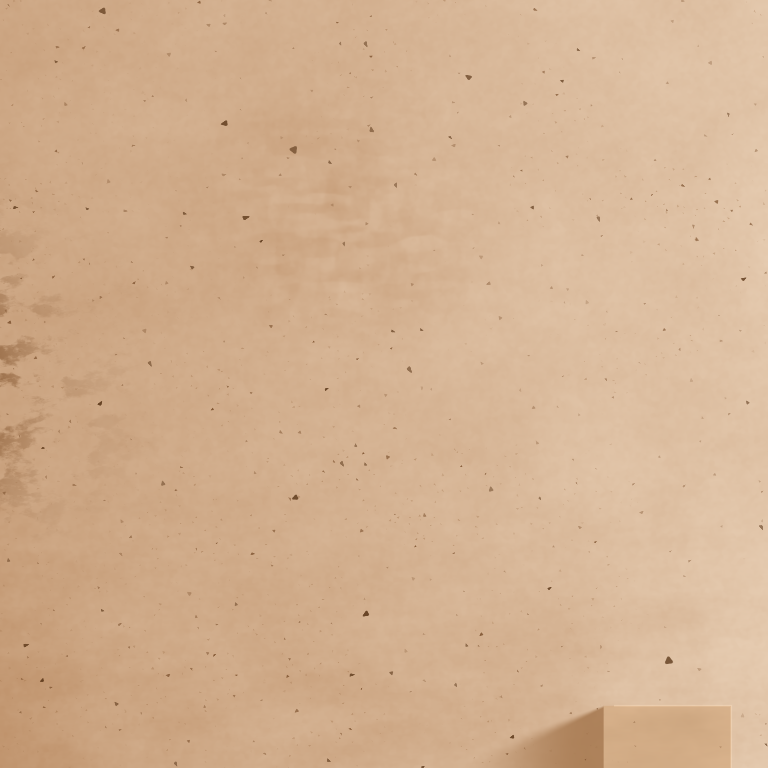
This texture is drawn by a WebGL 1 fragment shader. Its source:

```glsl
precision highp float;
uniform vec2 u_resolution;

vec3 hash3(vec2 cell) {
  vec3 q = vec3(dot(cell, vec2(127.1, 311.7)), dot(cell, vec2(269.5, 183.3)), dot(cell, vec2(419.2, 371.9)));
  return fract(sin(q) * 43758.54);
}

// Cellular noise: scattered random tones blended by distance, centred on zero
float blotches(vec2 p) {
  vec2 cell = floor(p);
  float tone = 0.0, total = 0.0;
  for (int j = -1; j <= 1; j++) {
    for (int i = -1; i <= 1; i++) {
      vec2 id = cell + vec2(float(i), float(j));
      vec3 rnd = hash3(id);
      vec2 d = id + rnd.xy - p;
      float weight = exp(-6.0 * dot(d, d));
      tone += weight * rnd.z;
      total += weight;
    }
  }
  return tone / total - 0.5;
}

float layeredBlotches(vec2 p) {
  float sum = 0.0, gain = 0.5;
  for (int k = 0; k < 5; k++) {
    sum += gain * blotches(p);
    p = mat2(1.98, 0.25, -0.25, 1.98) * p + 17.3;
    gain *= 0.62;
  }
  return sum;
}

// Small irregular holes, one per chosen cell; radius is in canvas units
float pits(vec2 p, float cells, float radius, float share) {
  vec2 q = p * cells, cell = floor(q);
  float soft = max(0.0009, 0.7 / u_resolution.y);
  float cover = 0.0;
  for (int j = -1; j <= 1; j++) {
    for (int i = -1; i <= 1; i++) {
      vec2 id = cell + vec2(float(i), float(j));
      vec3 place = hash3(id + cells), form = hash3(id + cells + 51.7);
      vec2 d = (q - id - place.xy) / cells;
      float turn = form.x * 2.4 - 1.6;
      d = mat2(cos(turn), -sin(turn), sin(turn), cos(turn)) * d;
      d.y *= 1.0 + form.y;
      float r = radius * mix(0.45, 1.0, form.z * form.z);
      float wobble = 1.0 + 0.2 * sin(3.0 * atan(d.y, d.x + 0.00001) + 6.0 * form.y);
      float hole = 1.0 - smoothstep(r - soft, r + soft, length(d) * wobble);
      cover = max(cover, hole * step(place.z, share) * mix(0.5, 1.0, form.x));
    }
  }
  return cover;
}

void main() {
  vec2 p = gl_FragCoord.xy / u_resolution;
  float edge = max(0.001, 0.7 / u_resolution.y);

  // Light falls off toward the left and the lower corner
  float light = 0.22 + 0.8 * p.x - 0.14 * (1.0 - smoothstep(0.0, 0.45, p.y)) * (1.0 - 0.5 * p.x);
  light += 0.1 * p.y * (1.0 - p.x);

  // Plaster clouds, drawn out sideways near the floor
  float clouds = layeredBlotches(p * vec2(5.0, 6.0));
  float streaks = layeredBlotches(p * vec2(6.0, 22.0) + 31.0);
  float low = 1.0 - smoothstep(0.1, 0.5, p.y);
  light += 0.3 * clouds + mix(0.07, 0.27, low) * streaks;
  light += 0.07 * blotches(p * 170.0) + 0.06 * blotches(p * 85.0 + 9.0);

  // Brushed darker patch above the centre
  vec2 offset = (p - vec2(0.45, 0.71)) / vec2(0.18, 0.16);
  float patchMask = exp(-dot(offset, offset) * 1.3);
  float weave = blotches(p * vec2(28.0, 95.0)) + 0.7 * blotches(p * vec2(75.0, 30.0) + 5.0);
  light += patchMask * (0.28 * weave - 0.13);

  // Worn stains along the left border
  float border = exp(-p.x * 14.0) * exp(-pow((p.y - 0.5) / 0.16, 2.0));
  float stain = border * smoothstep(0.0, 0.25, layeredBlotches(p * vec2(24.0, 42.0)));

  vec3 wall = mix(vec3(0.76, 0.59, 0.44), vec3(0.885, 0.775, 0.665), clamp(light, -0.15, 1.12));
  wall = mix(wall, vec3(0.52, 0.34, 0.19), 0.65 * stain);

  // Shadow thrown to the left of the block
  float reach = 0.786 - p.x;
  float ridge = 0.08 - 0.43 * reach;
  float blur = 0.002 + 0.1 * max(reach, 0.0);
  float shadow = (1.0 - smoothstep(ridge - blur, ridge + blur, p.y)) * step(0.0, reach);
  shadow *= 1.0 - smoothstep(0.02, 0.2, reach);
  wall = mix(wall, vec3(0.65, 0.47, 0.31), 0.85 * shadow);

  // Block face with a lit rim
  vec2 box = abs(p - vec2(0.869, 0.02)) - vec2(0.083, 0.061);
  float dist = max(box.x, box.y);
  float face = 1.0 - smoothstep(-edge, edge, dist);
  vec3 faceColor = vec3(0.83, 0.68, 0.53) + 0.08 * clouds + 0.04 * streaks;
  wall = mix(wall, faceColor, face);
  float rim = 1.0 - smoothstep(0.0, 2.0 * edge, abs(dist));
  wall += vec3(0.06, 0.065, 0.065) * rim * step(0.8, p.x);

  // Pits: few large, more small, and fine clustered grains
  float clump = smoothstep(-0.05, 0.22, layeredBlotches(p * 7.0 + 63.0));
  clump = max(clump, 0.8 * exp(-p.x * 7.0));
  float large = pits(p, 15.0, 0.0046, 0.27);
  float small = pits(p, 36.0, 0.0026, 0.24) * mix(0.4, 0.9, clump);
  float fine = pits(p, 80.0, 0.0017, 0.35) * clump * 0.45;
  wall = mix(wall, vec3(0.6, 0.42, 0.26), fine);
  wall = mix(wall, vec3(0.47, 0.3, 0.16), small);
  wall = mix(wall, vec3(0.36, 0.22, 0.1), 0.9 * large);

  gl_FragColor = vec4(wall, 1.0);
}
```
